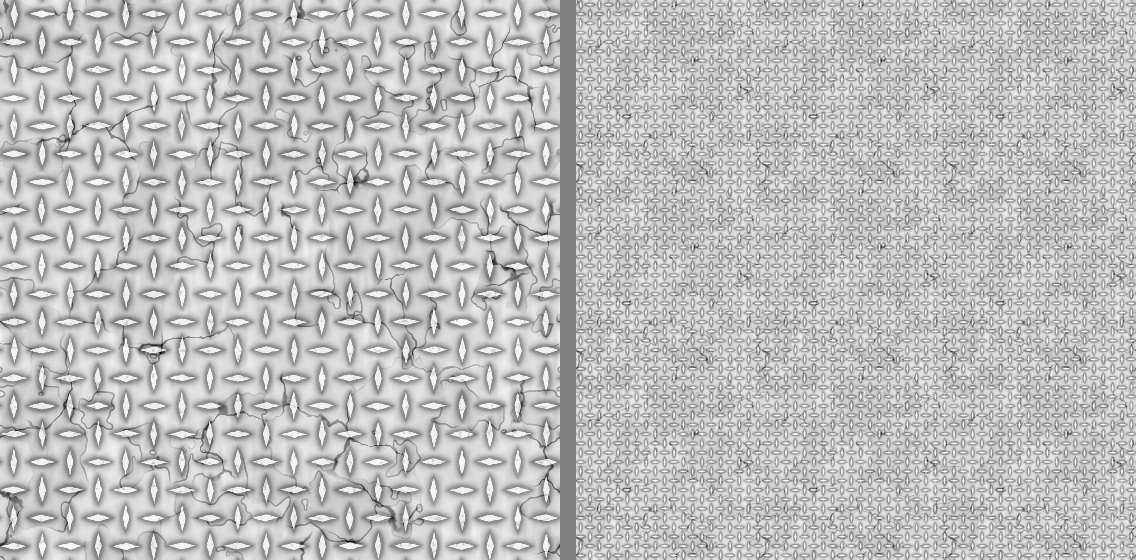
Left: one tile. Right: repeated 3 by 3.
Reproduce this texture procedurally as a WebGL 1 fragment shader.

```glsl
precision highp float;
// Worn pale steel tread plate: alternating raised lozenges with stains, cracks and streaks.

uniform vec2 u_resolution;

const float REPEATS = 20.0;                  // lozenges across and down (even, so it tiles)
const vec2 LENS = vec2(0.53, 0.17);          // half length and half width, in cells
const vec2 CORE = vec2(0.47, 0.125);         // bright top facet, in cells
const vec2 HUB = vec2(0.15, 0.118);          // bulge at the middle of the facet
const float SIZE_VARIATION = 0.07;
const float POSITION_JITTER = 0.025;
const float HALO_REACH = 0.115;              // in cells
const float HALO_DEPTH = 0.32;
const float PLATE_GRAY = 0.895;
const float FLANK_GRAY = 0.60;
const float CORE_GRAY = 0.95;
const float STAIN_REPEATS = 11.0;
const float STAIN_LEVEL = 0.56;
const float STAIN_LINE = 0.0005;             // half width, in canvas units
const float CRACK_REPEATS = 8.0;
const float CRACK_LINE = 0.0006;

float hash(vec2 c) {
  vec3 h = fract(c.xyx * vec3(0.1031, 0.1030, 0.0973));
  h += dot(h, h.yzx + 33.33);
  return fract((h.x + h.y) * h.z);
}

vec2 hash2(vec2 c) { return vec2(hash(c + 17.3), hash(c + 61.7)); }

// Value noise that wraps over the unit square
float noise(vec2 uv, vec2 period) {
  vec2 p = uv * period, i = floor(p), f = fract(p);
  f = f * f * (3.0 - 2.0 * f);
  vec2 a = mod(i, period), b = mod(i + 1.0, period);
  vec2 salt = period * 1.7;
  return mix(mix(hash(a + salt), hash(vec2(b.x, a.y) + salt), f.x),
             mix(hash(vec2(a.x, b.y) + salt), hash(b + salt), f.x), f.y);
}

float fbm(vec2 uv, float period) {
  float sum = 0.0, gain = 0.5;
  for (int i = 0; i < 4; i++) {
    sum += gain * noise(uv, vec2(period));
    period *= 2.0;
    gain *= 0.5;
  }
  return sum / 0.9375;
}

// Stain height, gathered into patches
float stainField(vec2 uv) {
  return fbm(uv, STAIN_REPEATS) + 0.22 * (noise(uv, vec2(5.0)) - 0.5);
}

// Approximate distance to the nearest border of wrapping cellular noise
float cellBorder(vec2 uv) {
  vec2 p = uv * CRACK_REPEATS, base = floor(p);
  float near = 9.0, second = 9.0;
  for (int y = -1; y <= 1; y++) for (int x = -1; x <= 1; x++) {
    vec2 c = base + vec2(float(x), float(y));
    float d = length(c + hash2(mod(c, CRACK_REPEATS)) - p);
    second = min(second, max(near, d));
    near = min(near, d);
  }
  return 0.5 * (second - near) / CRACK_REPEATS;
}

// Signed distance to a pointed lens lying along x
float lensDistance(vec2 q, vec2 size) {
  float r = dot(size, size) / (2.0 * size.y), d = r - size.y;
  return (q.x - size.x) * d > q.y * size.x
    ? length(q - vec2(size.x, 0.0)) : length(q + vec2(0.0, d)) - r;
}

// Slim rhombus joined with a rounded hub
float coreDistance(vec2 q, vec2 size) {
  float rhombus = (q.x / size.x + q.y / size.y - 1.0) * size.y;
  return min(rhombus, (length(q / HUB) - 1.0) * HUB.y);
}

void main() {
  vec2 uv = gl_FragCoord.xy / u_resolution;
  float pixel = 1.0 / min(u_resolution.x, u_resolution.y);
  float cellPixel = pixel * REPEATS;

  // Nearest lozenge, turned a quarter on every other cell
  vec2 p = uv * REPEATS, base = floor(p);
  float lens = 9.0, core = 9.0;
  for (int y = -1; y <= 1; y++) for (int x = -1; x <= 1; x++) {
    vec2 c = base + vec2(float(x), float(y)), id = mod(c, REPEATS);
    vec2 q = abs(p - c - 0.5 - POSITION_JITTER * (hash2(id) - 0.5));
    if (mod(id.x + id.y, 2.0) > 0.5) q = q.yx;
    float size = 1.0 + SIZE_VARIATION * (hash(id + 5.0) - 0.5);
    lens = min(lens, lensDistance(q, LENS * size));
    core = min(core, coreDistance(q, CORE * size));
  }
  core += 0.035 * (noise(uv, vec2(150.0)) - 0.5);

  // Plate with grain, vertical streaks and soft shade around the lozenges
  float mottle = fbm(uv, 40.0) - 0.5;
  float streak = noise(uv, vec2(130.0, 16.0)) * noise(uv, vec2(9.0, 7.0));
  float gray = PLATE_GRAY + 0.08 * mottle + 0.09 * (streak - 0.25);
  float depth = HALO_DEPTH * (0.85 + 0.3 * noise(uv, vec2(14.0)));
  gray -= depth * exp(-max(lens, 0.0) / HALO_REACH);

  // Flanks, darkest against the bright facet
  float flank = FLANK_GRAY + 0.15 * mottle - 0.12 * exp(-max(core, 0.0) / 0.03);
  gray = mix(gray, flank, 1.0 - smoothstep(-cellPixel, cellPixel, lens));

  // Stains with thin dark rims
  float field = stainField(uv), stepSize = 0.0008;
  vec2 slope = vec2(stainField(uv + vec2(stepSize, 0.0)), stainField(uv + vec2(0.0, stepSize))) - field;
  float rim = abs(field - STAIN_LEVEL) * stepSize / max(length(slope), 0.0004);
  float rimLine = 1.0 - smoothstep(STAIN_LINE, STAIN_LINE + pixel, rim);
  float wear = 0.045 * smoothstep(STAIN_LEVEL - 0.01, STAIN_LEVEL + 0.01, field);
  wear += 0.26 * rimLine * smoothstep(0.2, 0.7, noise(uv, vec2(24.0)));

  // Broken cracks along warped cell borders
  vec2 warp = vec2(fbm(uv, 18.0), fbm(uv, 23.0)) - 0.5;
  float crack = 1.0 - smoothstep(CRACK_LINE, CRACK_LINE + pixel, cellBorder(uv + 0.06 * warp));
  wear += 0.34 * crack * smoothstep(0.55, 0.72, noise(uv, vec2(10.0)));
  gray -= wear;

  // Bright facets with small scuffs
  float scuff = smoothstep(0.68, 0.9, noise(uv, vec2(190.0)));
  float facet = CORE_GRAY + 0.06 * mottle - 0.12 * scuff - 0.3 * wear;
  gray = mix(gray, facet, 1.0 - smoothstep(-0.5 * cellPixel, 0.5 * cellPixel, core));

  gl_FragColor = vec4(vec3(clamp(gray, 0.0, 1.0)), 1.0);
}
```
